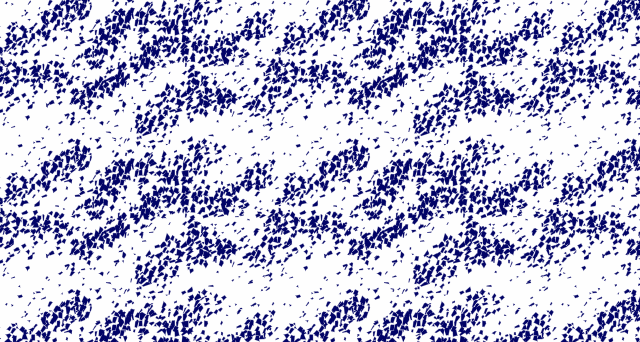
Reproduce this pattern procedurally as a Shadertoy shader.

```glsl
// Navy paper-like chips scattered over white in drifting diagonal bands.
// Each tile is 48 x 26 cells; a cell may hold one large chip and one small fleck.
// Soft line segments set the density, and every hash wraps so the tile repeats.

const vec2 TILE = vec2(48.0, 26.0);

// Band centre lines inside one tile: start.xy, end.xy
const vec4 BANDS[11] = vec4[11](
    vec4(0.5, 13.6, 10.0, 13.0),
    vec4(2.0, 18.5, 13.5, 25.3),
    vec4(14.0, 9.0, 23.5, 14.5),
    vec4(23.5, 14.5, 34.0, 25.0),
    vec4(16.5, 16.5, 21.0, 22.5),
    vec4(22.0, 23.0, 30.0, 22.0),
    vec4(30.0, 18.0, 37.0, 17.5),
    vec4(38.0, 16.5, 45.0, 22.0),
    vec4(24.5, 3.5, 34.0, 11.5),
    vec4(33.0, 8.5, 39.0, 9.5),
    vec4(45.0, 7.5, 49.0, 13.0));

vec4 hash(vec3 c) {
    vec4 v = fract(c.xyzx * vec4(0.1031, 0.1030, 0.0973, 0.1099));
    v += dot(v, v.wzxy + 33.33);
    return fract((v.xxyz + v.yzzw) * v.zywx);
}

// Periodic density: the nearest band, broken up by layered sines
float density(vec2 c) {
    float d = 0.0;
    for (int i = 0; i < 11; i++) {
        vec2 halfSpan = 0.5 * (BANDS[i].zw - BANDS[i].xy);
        vec2 rel = c - BANDS[i].xy - halfSpan;
        rel -= TILE * round(rel / TILE);
        float t = clamp(dot(rel, halfSpan) / dot(halfSpan, halfSpan), -1.0, 1.0);
        vec2 off = rel - halfSpan * t;
        d = max(d, exp(-dot(off, off) / 6.5));
    }
    vec2 k = 6.2832 * c / TILE;
    float ripple = sin(4.0 * k.x - 3.0 * k.y) + sin(7.0 * k.x + 2.0 * k.y + 1.3);
    return clamp(d * (0.95 + 0.13 * ripple), 0.0, 1.0);
}

// Skewed, tapered box with one corner cut off
float chip(vec2 p, float angle, vec2 size, vec4 r) {
    float c = cos(angle), s = sin(angle);
    vec2 q = vec2(c * p.x - s * p.y, s * p.x + c * p.y);
    q.x += (r.x - 0.5) * 0.5 * q.y;
    float taper = 1.0 + (r.y - 0.5) * q.y / size.y;
    float box = max(abs(q.x) - size.x * taper, abs(q.y + (r.z - 0.5) * 0.5 * q.x) - size.y);
    vec2 cut = normalize(vec2(r.w < 0.5 ? -1.0 : 1.0, 0.4 + r.z));
    return max(box, dot(q, cut) - 0.8 * dot(size, abs(cut)));
}

// Signed distance to the nearest chip of one layer
float chipLayer(vec2 p, float layer) {
    float nearest = 1.0;
    for (int y = -1; y <= 1; y++)
    for (int x = -1; x <= 1; x++) {
        vec2 cell = floor(p) + vec2(x, y);
        vec3 id = vec3(mod(cell, TILE), layer * 57.0 + 5.0);
        vec4 r = hash(id), shape = hash(id + vec3(0.0, 0.0, 19.0));
        vec2 centre = cell + 0.5 + 0.9 * (r.yz - 0.5);
        float dens = density(centre);

        // Layer 0 holds broad chips, layer 1 thin flecks
        float chance = layer < 0.5 ? 0.05 + 0.9 * dens : 0.2 + 0.5 * dens;
        if (r.x > chance) continue;
        vec2 size = layer < 0.5
            ? vec2(0.18 + 0.24 * shape.x, 0.34 + 0.3 * shape.y)
            : vec2(0.08 + 0.12 * shape.x, 0.16 + 0.42 * shape.y * shape.y);
        size *= 0.72 + 0.33 * dens;
        float lean = mix(0.95, 0.42, dens) + (r.w - 0.5) * (1.0 + layer * 0.5);
        nearest = min(nearest, chip(p - centre, lean, size, shape));
    }
    return nearest;
}

void mainImage(out vec4 fragColor, in vec2 fragCoord) {
    // 59 cells span the canvas height; tiles hang from the top left
    float cellsPerPixel = 59.03 / iResolution.y;
    vec2 p = (fragCoord - vec2(0.0, iResolution.y)) * cellsPerPixel;

    float d = min(chipLayer(p, 0.0), chipLayer(p, 1.0));
    float ink = 1.0 - smoothstep(-0.8 * cellsPerPixel, 0.8 * cellsPerPixel, d);
    fragColor = vec4(mix(vec3(0.995), vec3(0.005, 0.01, 0.40), ink), 1.0);
}
```
